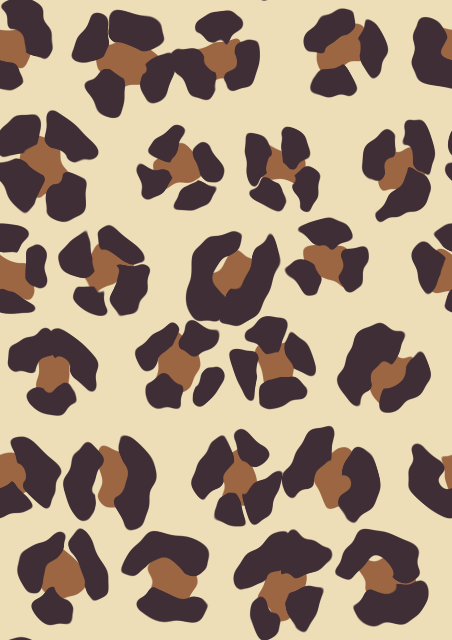
This pattern is drawn by a WebGL 2 fragment shader. Its source:

```glsl
#version 300 es
precision highp float;
// Leopard print: scattered rosettes of dark broken rings around tan cores on cream.

#define GRID vec2(4.0, 6.0)   // rosettes across and up (rows must be even)
#define SEED 11u
#define JITTER 0.11           // scatter of the centres, in cells
#define RING 0.31             // radius of the dark ring, in cell heights
#define THICK 0.14            // mean half thickness of the ring
#define COVER 0.79            // mean part of the ring covered by lobes
#define CORE vec2(0.19, 0.25) // half size of the tan core
#define WOBBLE 0.032          // lumpiness of the outlines
#define CREAM vec3(0.93, 0.87, 0.72)
#define DARK vec3(0.25, 0.18, 0.21)
#define TAN vec3(0.61, 0.40, 0.26)

const float PI = 3.14159;
const float TAU = 2.0 * PI;

uniform vec2 u_resolution;
out vec4 fragColor;

// Three random values in 0..1 for a wrapped cell and a salt
vec3 hash3(vec2 cell, int salt) {
    uvec3 v = uvec3(uvec2(mod(cell, GRID)), uint(salt) + SEED * 31u);
    v = v * 1664525u + 1013904223u;
    v.x += v.y * v.z; v.y += v.z * v.x; v.z += v.x * v.y;
    v ^= v >> 16u;
    v.x += v.y * v.z; v.y += v.z * v.x; v.z += v.x * v.y;
    return vec3(v >> 8u) / 16777216.0;
}

mat2 rotation(float a) {
    float c = cos(a), s = sin(a);
    return mat2(c, s, -s, c);
}

float roundBox(vec2 p, vec2 halfSize, float radius) {
    vec2 d = abs(p) - halfSize + radius;
    return length(max(d, 0.0)) + min(max(d.x, d.y), 0.0) - radius;
}

// Layered sines that make outlines lumpy
vec2 wobble(vec2 p, vec2 phase) {
    vec2 broad = sin(p.yx * 11.0 + phase * TAU);
    vec2 fine = sin(p.yx * 26.0 + p * 9.0 + phase.yx * 17.0);
    return p + WOBBLE * (broad + 0.32 * fine);
}

// One dark lobe: a rounded block bent along the ring
float lobe(vec2 p, float middle, float span, float thick, float tilt) {
    float a = mod(atan(p.y, p.x) - middle + PI, TAU) - PI;
    vec2 bent = vec2(a * RING, length(p) - RING + tilt * a);
    return roundBox(bent, vec2(span * RING, thick), 0.085);
}

// Distances to the dark ring (x) and to the tan core (y)
vec2 rosette(vec2 p, vec2 cell) {
    vec3 shape = hash3(cell, 1), phase = hash3(cell, 2), core = hash3(cell, 3);
    float size = mix(0.82, 1.1, shape.x);
    float stretch = mix(0.93, 1.18, shape.y);
    vec2 q = rotation((shape.z - 0.5) * 1.3) * p;
    q *= vec2(stretch, 1.0 / stretch) / size;

    // Tan core, pushed off centre so that it shows through the gaps
    vec2 c = rotation(core.z * PI) * wobble(q - (core.xy - 0.5) * 0.12, phase.yz);
    float tan = roundBox(c, CORE, 0.1);

    // Two to four lobes of unequal length
    vec2 r = wobble(q, phase.xy);
    int count = 2 + int(phase.z * 2.6);
    float spacing = TAU / float(count);
    float dark = 1e3;
    for (int i = 0; i < 4; i++) {
        if (i >= count) break;
        vec3 h = hash3(cell, 10 + i);
        float middle = (float(i) + 0.24 * (h.x - 0.5)) * spacing + core.x * TAU;
        float span = 0.5 * spacing * (COVER + 0.45 * (h.y - 0.5));
        float thick = THICK * mix(0.8, 1.22, h.z);
        dark = min(dark, lobe(r, middle, span, thick, (h.x + h.z - 1.0) * 0.1));
    }
    return vec2(dark, tan) * size;
}

void main() {
    vec2 p = gl_FragCoord.xy / u_resolution * GRID;
    vec2 cellSize = vec2(GRID.y / GRID.x * u_resolution.x / u_resolution.y, 1.0);

    // Nearest shapes among the surrounding cells; odd rows are staggered
    vec2 dist = vec2(1e3);
    for (int y = -1; y <= 1; y++) {
        float row = floor(p.y) + float(y);
        float shift = 0.5 * mod(row, 2.0);
        for (int x = -1; x <= 1; x++) {
            vec2 cell = vec2(floor(p.x - shift) + float(x), row);
            vec2 center = cell + vec2(shift, 0.0) + 0.5
                        + (hash3(cell, 0).xy - 0.5) * 2.0 * JITTER;
            dist = min(dist, rosette((p - center) * cellSize, cell));
        }
    }

    // Layers with smoothed edges: cream, tan, dark
    float edge = 0.8 * GRID.y / u_resolution.y;
    vec2 cover = 1.0 - smoothstep(-edge, edge, dist);
    vec3 color = mix(CREAM, TAN, cover.y);
    color = mix(color, DARK, cover.x);
    fragColor = vec4(color, 1.0);
}
```
